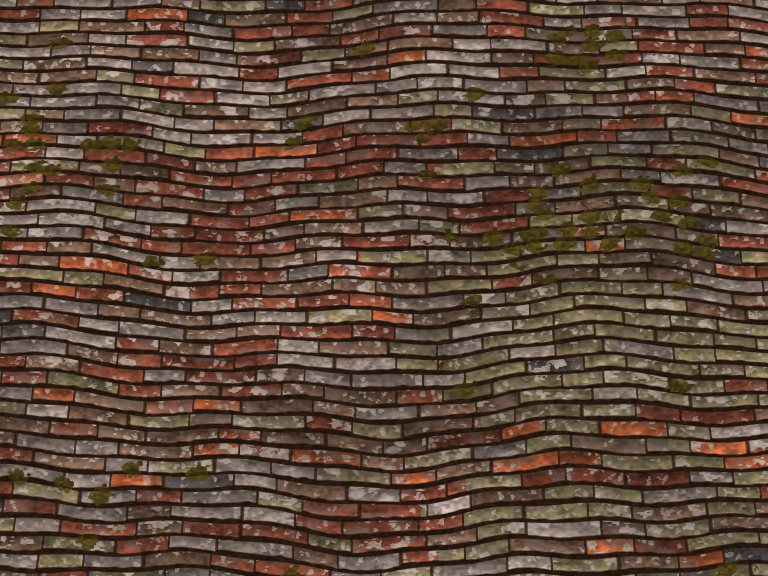
This texture is drawn by a Shadertoy shader. Its source:

```glsl
// Weathered clay roof: sagging courses of long tiles with lichen, stains and moss.

const float ROWS_BASE = 33.5;     // courses per canvas height at the eaves
const float ROWS_GAIN = 6.0;      // extra courses towards the ridge
const float TILES_BASE = 13.0;    // tiles across at the eaves
const float TILES_GAIN = 2.5;     // extra tiles across at the ridge
const float GAP = 0.22;           // shadow height, in courses
const float JOINT = 0.018;        // half width of a joint, in tiles
const float LICHEN_AMOUNT = 0.8;

const vec3 SHADOW = vec3(0.14, 0.085, 0.055);
const vec3 GREY   = vec3(0.49, 0.43, 0.40);
const vec3 BROWN  = vec3(0.40, 0.30, 0.24);
const vec3 RED    = vec3(0.45, 0.24, 0.18);
const vec3 OLIVE  = vec3(0.45, 0.40, 0.29);
const vec3 ORANGE = vec3(0.60, 0.31, 0.19);
const vec3 SLATE  = vec3(0.28, 0.25, 0.24);
const vec3 LICHEN = vec3(0.71, 0.65, 0.61);
const vec3 MOSS   = vec3(0.30, 0.25, 0.08);

// Moss colonies: centre x, centre y, radius
const vec3 COLONIES[5] = vec3[5](
    vec3(0.06, 0.75, 0.12), vec3(0.72, 0.61, 0.11), vec3(0.87, 0.60, 0.11),
    vec3(0.55, 0.76, 0.05), vec3(0.76, 0.92, 0.08));

float hash(vec2 p) {
    vec3 q = fract(p.xyx * vec3(0.1031, 0.1030, 0.0973));
    q += dot(q, q.yzx + 33.33);
    return fract((q.x + q.y) * q.z);
}

float valueNoise(vec2 p) {
    vec2 i = floor(p), f = fract(p);
    f = f * f * (3.0 - 2.0 * f);
    return mix(mix(hash(i), hash(i + vec2(1, 0)), f.x),
               mix(hash(i + vec2(0, 1)), hash(i + vec2(1, 1)), f.x), f.y);
}

// Cellular noise: distance to the nearest point and that point's random value
vec2 cellular(vec2 p) {
    vec2 cell = floor(p), nearest = vec2(9.0, 0.0);
    for (int j = -1; j <= 1; j++)
    for (int i = -1; i <= 1; i++) {
        vec2 c = cell + vec2(i, j);
        vec2 point = c + 0.15 + 0.7 * vec2(hash(c), hash(c + 57.3));
        float d = length(p - point);
        if (d < nearest.x) nearest = vec2(d, hash(c + 113.7));
    }
    return nearest;
}

// Uneven battens lift and drop the courses
float sag(vec2 p) {
    return 0.50 * sin(7.5 * p.x + 2.0 * p.y + 4.0)
         + 0.28 * sin(17.0 * p.x - 5.0 * p.y)
         + 0.10 * sin(43.0 * p.x + 21.0 * p.y);
}

vec3 tileColour(vec2 id, vec2 uv) {
    float pick = hash(id + 3.1);
    float region = valueNoise(uv * vec2(4.0, 5.0) + 8.0);
    float oliveShare = 0.10 + 0.50 * smoothstep(0.45, 0.75, uv.x)
                     * smoothstep(0.95, 0.5, uv.y) * (0.4 + region);
    vec3 colour = pick < 0.33 ? GREY : pick < 0.60 ? BROWN : pick < 0.93 ? RED
                : pick < 0.97 ? ORANGE : SLATE;
    if (hash(id + 19.7) < oliveShare) colour = OLIVE;
    return colour * (0.82 + 0.36 * hash(id + 41.3));
}

void mainImage(out vec4 fragColor, in vec2 fragCoord) {
    vec2 uv = fragCoord / iResolution.xy;
    vec2 p = vec2(uv.x * 4.0 / 3.0, uv.y);

    // Courses and staggered tiles of varying width
    float v = ROWS_BASE * uv.y + ROWS_GAIN * uv.y * uv.y + sag(uv);
    float row = floor(v), f = fract(v);
    float across = TILES_BASE + TILES_GAIN * uv.y;
    float u = (uv.x - 0.5) * across + 0.5 * mod(row, 2.0) + 0.45 * hash(vec2(row, 5.0));
    u += 0.16 * sin(2.4 * u + 7.0 * row);
    vec2 id = vec2(floor(u), row) + 60.0;
    float s = fract(u);
    float rowPixel = (ROWS_BASE + 2.0 * ROWS_GAIN * uv.y) / iResolution.y;
    float tilePixel = across / iResolution.x;

    // Tile outline: slipped, tilted and chipped lower edge
    float edge = GAP + 0.14 * (hash(id) - 0.5) + 0.16 * (hash(id + 7.7) - 0.5) * (s - 0.5)
               + 0.10 * (valueNoise(p * vec2(70.0, 30.0)) - 0.5);
    float face = smoothstep(-rowPixel, rowPixel, f - edge)
               * smoothstep(1.0, 1.0 - max(0.10, rowPixel), f);
    float side = min(s, 1.0 - s);
    float joint = 1.0 - smoothstep(JOINT - 0.5 * tilePixel, JOINT + tilePixel, side);

    // Fired clay with mottled weathering
    vec2 skin = p + vec2(hash(id + 2.0), hash(id + 9.0)) * 7.0;
    float coarse = valueNoise(skin * vec2(45.0, 80.0));
    float fine = valueNoise(skin * vec2(140.0, 210.0));
    vec3 colour = tileColour(id, uv) * (0.60 + 0.42 * coarse + 0.40 * fine);
    colour = mix(colour, GREY, 0.45 * smoothstep(0.5, 0.85, valueNoise(skin * vec2(32.0, 60.0) + 21.0)));
    colour *= mix(1.10, 0.82, smoothstep(edge, 1.0, f));

    // Pale lichen: broad patches and small specks
    vec2 ragged = skin + 0.010 * (vec2(coarse, fine) - 0.5);
    vec2 patches = cellular(ragged * vec2(36.0, 70.0));
    vec2 specks = cellular(ragged * vec2(95.0, 130.0));
    float growth = hash(id + 31.0);
    float lichen = smoothstep(0.12, -0.12, patches.x - 0.6 * growth * step(0.74, patches.y));
    lichen = max(lichen, 0.8 * smoothstep(0.15, -0.15, specks.x - 0.45 * step(0.83, specks.y)));
    colour = mix(colour, LICHEN * (0.82 + 0.3 * fine), LICHEN_AMOUNT * lichen);

    // Broad stains and gaps
    colour *= 0.84 + 0.30 * valueNoise(uv * vec2(7.0, 9.0) + 3.0);
    colour *= 1.0 - 0.35 * exp(-dot((uv - vec2(0.85, 0.75)) * 12.0, (uv - vec2(0.85, 0.75)) * 12.0));
    vec3 gap = SHADOW * (0.75 + 0.6 * fine);
    colour = mix(gap, colour, face * (1.0 - 0.8 * joint));

    // Moss cushions gathered in colonies
    float colony = 0.04;
    for (int i = 0; i < 5; i++) {
        vec2 d = (uv - COLONIES[i].xy) / COLONIES[i].z;
        colony = max(colony, exp(-1.5 * dot(d, d)));
    }
    vec2 cushion = cellular(vec2(uv.x * 32.0, v * 0.9) + 0.35 * (fine - 0.5));
    float radius = 0.46 * step(1.0 - 0.55 * colony, cushion.y);
    float moss = smoothstep(0.07, -0.07, cushion.x - radius) * step(0.01, radius);
    colour = mix(colour, MOSS * (0.45 + 0.5 * fine + 0.35 * f), 0.9 * moss);

    fragColor = vec4(colour, 1.0);
}
```
